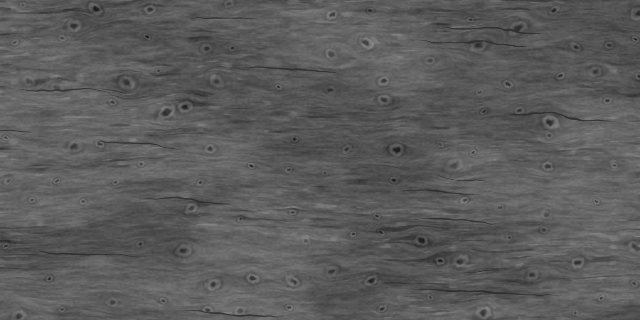
Write a WebGL 1 fragment shader that draws this texture.

```glsl
precision highp float;
// Weathered grey timber with horizontal grain, ragged stains, knots and cracks.
// Stretched noise forms the fibres; scattered knots bend the grain coordinate
// around themselves, and tapered wavy lines open as long dark splits.
uniform vec2 u_resolution;

float hash(vec2 p) {
  vec3 q = fract(vec3(p.xyx) * 0.1031);
  q += dot(q, q.yzx + 33.33);
  return fract((q.x + q.y) * q.z);
}

float noise(vec2 p) {
  vec2 i = floor(p), f = fract(p);
  f = f * f * (3.0 - 2.0 * f);
  return mix(mix(hash(i), hash(i + vec2(1.0, 0.0)), f.x),
             mix(hash(i + vec2(0.0, 1.0)), hash(i + 1.0), f.x), f.y);
}

float fbm(vec2 p) {
  float sum = 0.0, gain = 0.5;
  for (int i = 0; i < 5; i++) {
    sum += gain * noise(p);
    p = p * 2.03 + vec2(17.3, 9.1);
    gain *= 0.54;
  }
  return sum;
}

// x: vertical bend of the grain, y: change of brightness
vec2 knots(vec2 p) {
  vec2 size = vec2(0.14, 0.1), cell = floor(p / size), result = vec2(0.0);
  for (int j = -1; j <= 1; j++) {
    for (int i = -1; i <= 1; i++) {
      vec2 id = cell + vec2(float(i), float(j)) + 40.0;
      float present = step(hash(id + 5.7), 0.68);
      vec2 jitter = vec2(hash(id + 11.3), hash(id + 27.9));
      vec2 d = p - (id - 40.0 + 0.1 + 0.8 * jitter) * size;
      float pick = hash(id + 61.0);
      float r = mix(0.006, 0.016, pick * pick);
      d.y += d.x * (hash(id + 83.0) - 0.5) * 0.7;
      float e = length(d * vec2(0.78, 1.0)) / r;
      e += (noise(d / r * 1.6 + id * 7.0) - 0.5) * 0.5;
      float soft = 0.3 / (r * u_resolution.y);
      float eye = 1.0 - smoothstep(0.3 - soft, 0.75 + soft, e);
      float ring = exp(-pow((e - 1.05) * 3.2, 2.0));
      float rim = exp(-pow((e - 1.6) * 3.0, 2.0));
      float tail = exp(-pow(d.y / r * 1.8, 2.0) - pow(d.x / r * 0.3, 2.0));
      float strength = mix(0.5, 1.0, hash(id + 97.0));
      float shade = strength * (0.07 * ring - 0.17 * eye - 0.05 * rim) - 0.025 * tail;
      result += present * vec2(-0.75 * d.y * exp(-e * e * 0.13), shade);
    }
  }
  return result;
}

// Coverage of long splits that taper to both ends
float cracks(vec2 p) {
  float cover = 0.0, pixel = 1.0 / u_resolution.y;
  for (int i = 0; i < 16; i++) {
    float k = float(i);
    vec2 mid = vec2(2.0 * hash(vec2(k, 3.1)), (k + hash(vec2(k, 8.7))) / 16.0);
    float pick = hash(vec2(k, 14.2));
    float reach = mix(0.06, 0.27, pick);
    vec2 d = p - mid;
    float t = d.x / reach;
    float wobble = (noise(vec2(p.x * 11.0, k * 5.0)) - 0.5) * 0.014
                 + (noise(vec2(p.x * 45.0, k * 9.0)) - 0.5) * 0.004;
    float width = mix(0.0008, 0.0028, pick) * max(1.0 - t * t, 0.0)
                * (0.5 + noise(vec2(p.x * 25.0, k)));
    float off = abs(d.y + 0.06 * d.x + wobble);
    float line = 1.0 - smoothstep(width - 0.5 * pixel, width + 0.7 * pixel, off);
    cover = max(cover, line * smoothstep(1.0, 0.7, abs(t)));
  }
  return cover;
}

void main() {
  vec2 p = gl_FragCoord.xy / u_resolution.y;
  vec2 knot = knots(p);

  // Grain coordinate: gentle waves plus the bend around knots
  vec2 g = p + vec2(0.0, knot.x);
  g.y += 0.045 * noise(p * vec2(1.6, 3.0)) + 0.012 * noise(p * vec2(7.0, 11.0) + 4.0);

  // Stains with torn, fibrous borders
  float stain = fbm(g * vec2(2.6, 7.5) + 3.0);
  stain += 0.13 * (noise(g * vec2(16.0, 85.0)) - 0.5);
  float pale = smoothstep(0.39, 0.66, stain);
  float grey = mix(0.322, 0.398, pale);

  // Fibres from broad to fine
  grey += 0.045 * (noise(g * vec2(4.0, 42.0) + 19.0) - 0.5);
  grey += 0.065 * (noise(g * vec2(13.0, 105.0) + 31.0) - 0.5);
  grey += 0.070 * (noise(g * vec2(38.0, 190.0) + 47.0) - 0.5);
  grey += 0.045 * (noise(g * vec2(130.0, 240.0) + 71.0) - 0.5);

  // Short fissures and raised pale splinters
  float area = smoothstep(0.35, 0.7, noise(g * vec2(3.0, 9.0) + 53.0));
  grey -= 0.085 * area * smoothstep(0.7, 0.92, noise(g * vec2(8.0, 95.0) + 83.0));
  grey += 0.075 * area * smoothstep(0.74, 0.95, noise(g * vec2(24.0, 115.0) + 91.0));

  grey += knot.y;
  grey = mix(grey, 0.17, 0.85 * cracks(p + vec2(0.0, 0.5 * knot.x)));
  gl_FragColor = vec4(vec3(clamp(grey, 0.12, 0.56)), 1.0);
}
```
